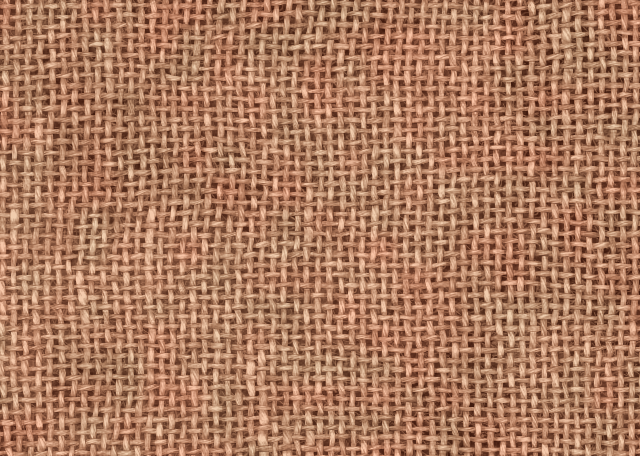
This texture is drawn by a WebGL 2 fragment shader. Its source:

```glsl
#version 300 es
precision highp float;

uniform vec2 u_resolution;
out vec4 fragColor;

const float PI = 3.14159265;

float hash(vec2 p) {
  vec3 q = fract(p.xyx * 0.1031);
  q += dot(q, q.yzx + 33.33);
  return fract((q.x + q.y) * q.z);
}

float noise(vec2 p) {
  vec2 i = floor(p), f = fract(p);
  f = f * f * (3.0 - 2.0 * f);
  return mix(mix(hash(i), hash(i + vec2(1, 0)), f.x),
             mix(hash(i + vec2(0, 1)), hash(i + vec2(1, 1)), f.x), f.y);
}

float segment(vec2 p, vec2 halfSpan) {
  float along = clamp(dot(p, halfSpan) / dot(halfSpan, halfSpan), -1.0, 1.0);
  return length(p - halfSpan * along);
}

// Loose hairs: several randomly turned strands in every cell
float hairs(vec2 p, float density, float soft) {
  float cover = 0.0;
  for (int layer = 0; layer < 3; layer++) {
    for (int n = 0; n < 9; n++) {
      vec2 cell = floor(p) + vec2(n % 3 - 1, n / 3 - 1);
      vec2 seed = cell + 71.0 * float(layer + 1);
      if (hash(seed + 5.3) > density) continue;
      float angle = PI * hash(seed + 11.7);
      vec2 center = cell + vec2(hash(seed + 23.1), hash(seed + 37.9));
      vec2 d = p - center;
      d += 0.10 * vec2(-sin(angle), cos(angle)) * cos(d.x * 5.0 + d.y * 4.0);
      float dist = segment(d, 0.55 * vec2(cos(angle), sin(angle)));
      float hair = 1.0 - smoothstep(0.0, 0.05 + soft, dist);
      cover = max(cover, hair * (0.5 + 0.5 * hash(seed + 53.0)));
    }
  }
  return cover;
}

// Brightness of a round, twisted yarn; side runs from -1 to 1 across it
float yarn(float side, float along, float id, float height) {
  float roundness = sqrt(max(0.0, 1.0 - side * side));
  float twist = noise(vec2(side * 2.2 + along * 2.4, along * 1.3 + id * 17.3));
  float fiber = noise(vec2(side * 5.0 + along * 3.0, along * 2.5 + id * 9.1));
  float tone = 0.20 + 0.46 * roundness - 0.06 * side;
  tone += 0.34 * (twist - 0.5) + 0.22 * (fiber - 0.5);
  tone += 0.16 * (hash(vec2(id, floor(along) + 3.0)) - 0.5);
  return tone + 0.13 * height;
}

vec3 jute(float tone) {
  vec3 shadow = vec3(0.25, 0.10, 0.05);
  vec3 body = vec3(0.69, 0.48, 0.36);
  vec3 light = vec3(0.96, 0.79, 0.67);
  return tone < 0.6 ? mix(shadow, body, tone / 0.6)
                    : mix(body, light, (tone - 0.6) / 0.4);
}

void main() {
  vec2 uv = gl_FragCoord.xy / u_resolution;
  vec2 q = uv * vec2(57.0, 44.0);
  float soft = 44.0 / u_resolution.y;

  // Slow drift of the whole cloth
  q += 0.7 * (vec2(noise(q * 0.11), noise(q * 0.11 + 40.0)) - 0.5);
  vec2 id = floor(q);

  // Each yarn wanders and swells along its length
  float warpX = fract(q.x) - 0.5 + 0.26 * (noise(vec2(id.x * 7.3, q.y * 0.7)) - 0.5);
  float weftY = fract(q.y) - 0.5 + 0.24 * (noise(vec2(q.x * 0.7, id.y * 5.9)) - 0.5);
  float slub = smoothstep(0.78, 0.98, noise(vec2(id.x * 3.7 + 9.0, q.y * 0.13)));
  float warpWidth = 0.24 + 0.10 * noise(vec2(id.x * 4.1, q.y * 0.9)) + 0.12 * slub;
  float weftWidth = 0.20 + 0.13 * noise(vec2(q.x * 0.8, id.y * 6.7));

  // Plain weave: heights alternate at every crossing
  float warpZ = cos(PI * (q.y - 0.5 + id.x));
  float weftZ = -cos(PI * (q.x - 0.5 + id.y));
  float warp = yarn(warpX / warpWidth, q.y, id.x, warpZ) + 0.08 + 0.08 * slub;
  float weft = yarn(-weftY / weftWidth, q.x, id.y + 90.0, weftZ) + 0.01;
  float warpCover = 1.0 - smoothstep(-0.5 * soft, 0.5 * soft, abs(warpX) - warpWidth);
  float weftCover = 1.0 - smoothstep(-0.5 * soft, 0.5 * soft, abs(weftY) - weftWidth);

  // Dark gaps with stray fibers behind the yarns
  float patchy = noise(uv * vec2(7.0, 5.0));
  float gap = 0.05 + 0.22 * noise(q * 1.7) + 0.10 * patchy - 0.10 * uv.x;
  float tone = mix(gap, 0.58, 0.65 * hairs(q * 1.1 + 200.0, 0.65, soft));

  float warpOver = mix(mix(tone, weft, weftCover), warp, warpCover);
  float weftOver = mix(mix(tone, warp, warpCover), weft, weftCover);
  tone = mix(weftOver, warpOver, smoothstep(-0.25, 0.25, warpZ - weftZ));

  // Fuzz on top, grain and uneven dye
  tone = mix(tone, 0.80, 0.45 * hairs(q * 0.8 + 400.0, 0.28, soft));
  tone += 0.12 * (noise(q * 7.0) - 0.5) + 0.08 * (patchy - 0.5);
  vec3 color = jute(clamp(tone, 0.0, 1.0));
  color *= 1.0 + vec3(0.03, -0.03, -0.03) * (2.0 * noise(q * 0.35 + 70.0) - 1.0);
  fragColor = vec4(color, 1.0);
}
```
